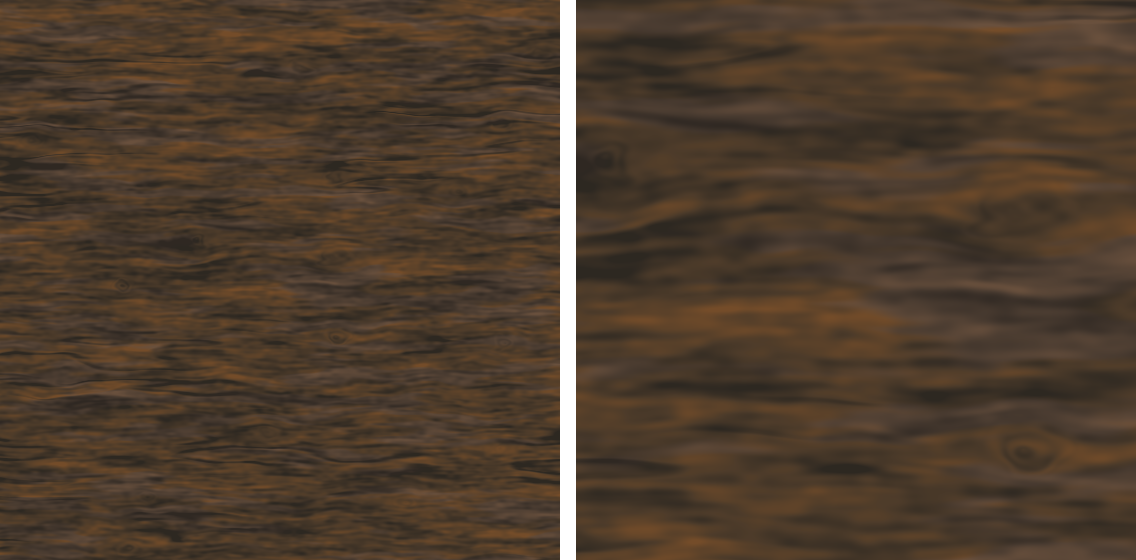
Left: the whole. Right: its middle third, enlarged.
This texture is drawn by a WebGL 2 fragment shader. Its source:

```glsl
#version 300 es
precision highp float;
// Dark weathered wood with horizontal grain. Stretched strand noise gives
// the streaks; scattered knots bend the grain, and thin ridges of the same
// noise form cracks with lit edges. A second mask adds cool grey weathering.

#define KNOT_COUNT 18
#define KNOT_SIZE 0.015
#define WAVINESS 0.019
#define PATCH_SCALE vec2(5.2, 27.0)
#define STREAK_SCALE vec2(11.0, 92.0)
#define FIBRE_SCALE vec2(34.0, 205.0)
#define CRACK_SCALE vec2(4.6, 42.0)
#define CONTRAST 1.0
#define DARK_WOOD vec3(0.175, 0.155, 0.130)
#define MID_WOOD vec3(0.300, 0.231, 0.163)
#define LIGHT_WOOD vec3(0.430, 0.288, 0.160)
#define GREY_WOOD vec3(0.280, 0.232, 0.203)

uniform vec2 u_resolution;
out vec4 fragColor;

float hash(vec2 p) {
    return fract(sin(dot(p, vec2(127.1, 311.7))) * 43758.5);
}

// One row of 1D noise, shifted at random so that rows never line up.
float strand(float x, float row) {
    x += 17.0 * hash(vec2(row, 3.7));
    float i = floor(x);
    float f = x - i;
    f = f * f * (3.0 - 2.0 * f);
    return mix(hash(vec2(i, row)), hash(vec2(i + 1.0, row)), f);
}

float grain(vec2 p) {
    float row = floor(p.y);
    float f = p.y - row;
    f = f * f * (3.0 - 2.0 * f);
    return mix(strand(p.x, row), strand(p.x, row + 1.0), f);
}

float fbm(vec2 p, int octaves) {
    float sum = 0.0, amplitude = 0.5, total = 0.0;
    for (int i = 0; i < octaves; i++) {
        sum += amplitude * grain(p);
        total += amplitude;
        p = p * vec2(2.1, 2.03) + vec2(11.3, 37.7);
        amplitude *= 0.6;
    }
    return sum / total;
}

// Returns the grain offset in x, knot tone in y and knot coverage in z.
vec3 knots(vec2 p) {
    vec3 result = vec3(0.0, 0.5, 0.0);
    float wobble = fbm(p * vec2(38.0, 70.0), 2) - 0.5;
    for (int i = 0; i < KNOT_COUNT; i++) {
        float id = float(i);
        float jitter = hash(vec2(id, 5.1));
        vec2 centre = vec2(fract(id * 0.618 + 0.3 * jitter),
                           (id + hash(vec2(id, 9.4))) / float(KNOT_COUNT));
        float size = KNOT_SIZE * mix(0.6, 1.35, hash(vec2(id, 2.3)));
        vec2 d = (p - centre) / (size * vec2(1.5, 1.0));
        float r = length(d) + 1.3 * wobble;
        result.x -= 0.6 * d.y * size * exp(-0.4 * dot(d, d));
        float cover = mix(0.2, 0.7, jitter) * (1.0 - smoothstep(0.5, 1.6, r));
        float rings = 0.45 + 0.2 * sin(8.0 * r) - 0.3 * exp(-5.0 * r * r);
        result.y = mix(result.y, rings, step(result.z, cover));
        result.z = max(result.z, cover);
    }
    return result;
}

vec3 woodColour(float tone) {
    vec3 low = mix(DARK_WOOD, MID_WOOD, clamp(2.0 * tone, 0.0, 1.0));
    return mix(low, LIGHT_WOOD, clamp(2.0 * tone - 1.0, 0.0, 1.2));
}

void main() {
    vec2 p = gl_FragCoord.xy / u_resolution.y;

    // Bend the grain around knots and let it wander.
    vec3 knot = knots(p);
    vec2 q = p + vec2(0.0, knot.x);
    q.y += WAVINESS * (fbm(p * vec2(7.0, 12.0) + 3.0, 3) - 0.5);
    q.x += 0.045 * (fbm(q * vec2(9.0, 70.0) + 61.0, 2) - 0.5);

    // Broad patches, streaks, hair-fine fibres and short flecks.
    float tone = 0.85 * (fbm(q * PATCH_SCALE, 4) - 0.5);
    tone += 0.90 * (fbm(q * STREAK_SCALE + 23.0, 2) - 0.5);
    tone += 0.46 * (grain(q * FIBRE_SCALE + 71.0) - 0.5);
    tone += 0.26 * (grain(p * vec2(85.0, 160.0) + 17.0) - 0.5);
    tone = 0.525 + CONTRAST * tone;
    tone = mix(tone, knot.y + 0.8 * (tone - 0.5), knot.z);

    // Cracks: a dark ridge with a lit lip on one side.
    float ridge = fbm(q * CRACK_SCALE + 137.0, 2) - 0.5;
    float opened = smoothstep(0.45, 0.68, grain(q * vec2(5.0, 16.0) + 91.0));
    float crack = opened * (1.0 - smoothstep(0.01, 0.075, abs(ridge)));
    float lip = opened * smoothstep(0.05, 0.10, ridge)
              * (1.0 - smoothstep(0.10, 0.19, ridge));
    tone += 0.20 * lip - 0.38 * crack;

    // Cool weathering lies in elongated patches, keeping part of the shading.
    float weather = smoothstep(0.50, 0.66, fbm(q * vec2(6.5, 52.0) + 203.0, 3));
    vec3 grey = GREY_WOOD * (0.68 + 0.64 * clamp(tone, 0.0, 1.1));
    vec3 colour = mix(woodColour(tone), grey, 0.65 * weather);

    fragColor = vec4(colour, 1.0);
}
```
